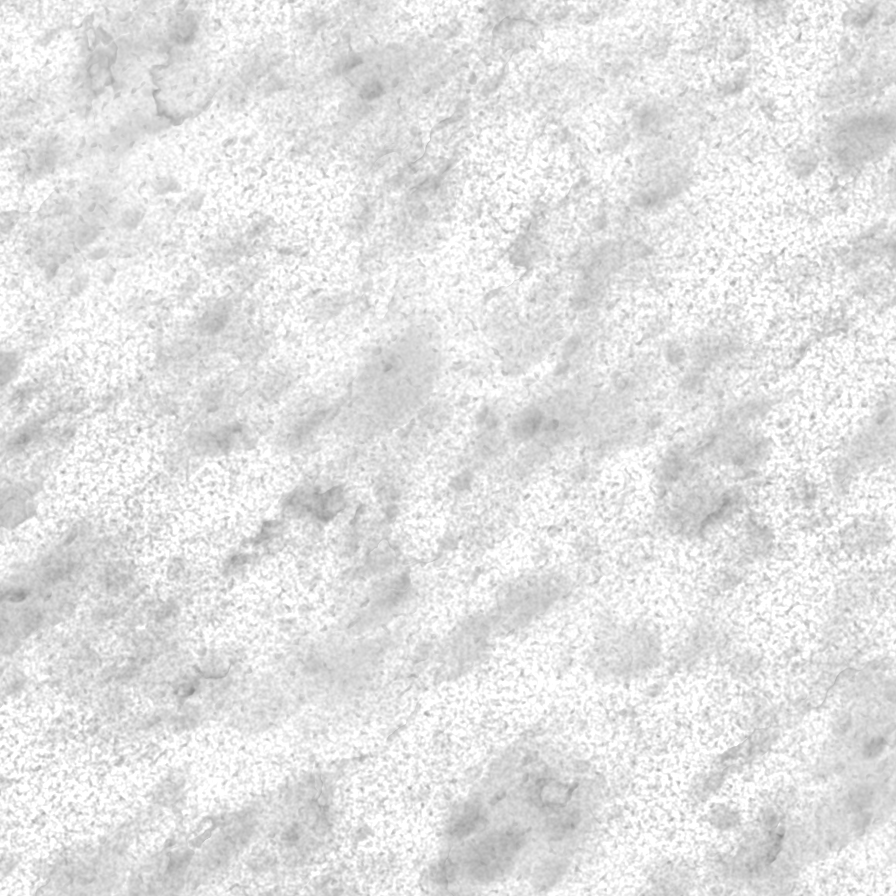
Write a three.js fragment shader that draws this texture.

```glsl
// Pale weathered stone: diagonal grey clouds, soft pits, shaded creases and fine grain.
varying vec2 vUv;

const float LIGHT_TONE = 0.967;
const float DARKEST_TONE = 0.45;
const float STREAK_ANGLE = 0.70;
const vec2 CLOUD_SCALE = vec2(5.0, 9.5);
const float CLOUD_DEPTH = 0.14;
const float PIT_DEPTH = 0.18;
const float CREASE_DEPTH = 0.19;
const float MOTTLE_DEPTH = 0.045;
const float VEIN_LIFT = 0.7;
const float GRAIN_SCALE = 145.0;
const float GRAIN_LIGHT = 0.20;
const float GRAIN_GREY = 0.08;
const float SPECK_DEPTH = 0.13;

vec2 hash2(vec2 p) {
  vec3 h = fract(p.xyx * vec3(0.1031, 0.1030, 0.0973));
  h += dot(h, h.yzx + 33.33);
  return fract((h.xx + h.yz) * h.zy);
}

float cornerSlope(vec2 cell, vec2 offset) {
  float angle = 6.2832 * hash2(cell).x;
  return dot(vec2(cos(angle), sin(angle)), offset);
}

float gradientNoise(vec2 p) {
  vec2 i = floor(p);
  vec2 f = p - i;
  vec2 u = f * f * f * (f * (f * 6.0 - 15.0) + 10.0);
  vec2 e = vec2(1.0, 0.0);
  float low = mix(cornerSlope(i, f), cornerSlope(i + e, f - e), u.x);
  float high = mix(cornerSlope(i + e.yx, f - e.yx), cornerSlope(i + 1.0, f - 1.0), u.x);
  return mix(low, high, u.y);
}

float fbm(vec2 p) {
  float sum = 0.0;
  float gain = 1.0;
  for (int i = 0; i < 5; i++) {
    sum += gain * gradientNoise(p);
    p = mat2(1.6, 1.2, -1.2, 1.6) * p + 17.3;
    gain *= 0.5;
  }
  return sum;
}

// Scattered rounded hollows, darker toward their lower side.
float pits(vec2 p, float share) {
  vec2 cell = floor(p);
  float depth = 0.0;
  for (int y = -1; y <= 1; y++) {
    for (int x = -1; x <= 1; x++) {
      vec2 id = cell + vec2(float(x), float(y));
      vec2 size = hash2(id + 71.0);
      vec2 away = p - id - 0.2 - 0.6 * hash2(id);
      float radius = mix(0.22, 0.55, size.x);
      float body = 1.0 - smoothstep(radius * 0.5, radius, length(away));
      float shade = clamp(0.7 - 0.5 * away.y / radius, 0.3, 1.2);
      float present = step(size.y, share) * mix(0.3, 1.0, size.y / share);
      depth = max(depth, body * shade * present);
    }
  }
  return depth;
}

// Contour of a noise field: firm on one side, fading on the other.
float crease(vec2 p) {
  float side = fbm(p);
  float line = smoothstep(-0.06, 0.03, side) * exp(-max(side, 0.0) / 0.12);
  return line * smoothstep(0.06, 0.45, gradientNoise(p * 1.3 + 40.0));
}

void main() {
  // Coordinates turned along the streaks, with ragged distortion.
  float c = cos(STREAK_ANGLE);
  float s = sin(STREAK_ANGLE);
  vec2 streak = mat2(c, -s, s, c) * vUv + 5.0;
  vec2 warp = vec2(fbm(vUv * 12.0 + 3.0), fbm(vUv * 12.0 + 61.0));
  vec2 ragged = streak + 0.026 * warp;

  // Broad clouds cut by pale veins, with smaller mottling.
  float cloud = smoothstep(-0.28, 0.5, fbm(ragged * CLOUD_SCALE));
  float veinField = fbm(ragged * vec2(2.4, 7.0) + 90.0);
  cloud *= 1.0 - VEIN_LIFT * exp(-abs(veinField) / 0.08);
  float mottle = fbm(ragged * vec2(17.0, 27.0) + 150.0);

  // Hollows of three sizes and two sets of creases.
  vec2 pitSpace = (streak + 0.013 * warp) * vec2(0.8, 1.15);
  float hollow = pits(pitSpace * 12.0, 0.36);
  hollow = max(hollow, 0.85 * pits(pitSpace * 24.0 + 30.0, 0.36));
  hollow = max(hollow, 0.75 * pits(pitSpace * 52.0 + 80.0, 0.24));
  float fold = crease(ragged * vec2(4.5, 10.0) + 20.0);
  fold = max(fold, 0.7 * crease(vUv * vec2(10.0, 6.0) + 0.2 * warp + 130.0));

  // Crisp grain and dark specks, strongest on the light ground.
  float grain = gradientNoise(vUv * GRAIN_SCALE);
  grain += 0.8 * gradientNoise(streak * GRAIN_SCALE * 1.7);
  float speck = smoothstep(0.22, 0.5, gradientNoise(streak * GRAIN_SCALE * 0.8 + 9.0));
  float grey = clamp(cloud + hollow + fold, 0.0, 1.0);
  float coarse = 1.0 + 0.9 * gradientNoise(vUv * 4.0 + 11.0);
  float grainDepth = mix(GRAIN_LIGHT, GRAIN_GREY, grey) * coarse;

  float tone = LIGHT_TONE - CLOUD_DEPTH * cloud - PIT_DEPTH * hollow;
  tone -= CREASE_DEPTH * fold + MOTTLE_DEPTH * mottle;
  tone += grainDepth * grain - SPECK_DEPTH * speck * (1.0 - 0.6 * grey);
  gl_FragColor = vec4(vec3(clamp(tone, DARKEST_TONE, 1.0)), 1.0);
}
```
